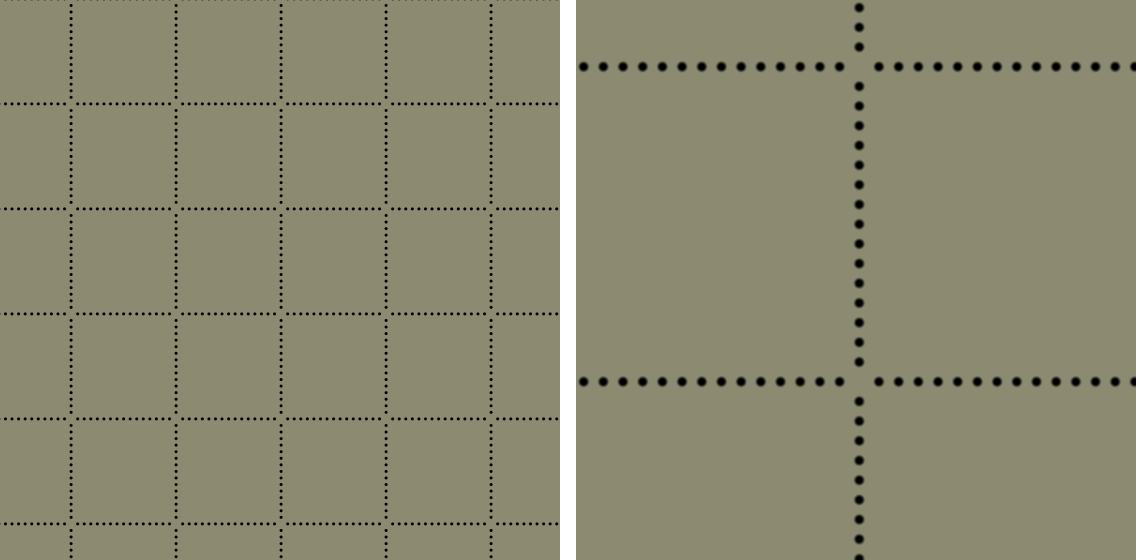
Left, the full canvas; right, a detail of the centre.
A Shadertoy shader for this pattern:

```glsl
const vec3 OLIVE = vec3(0.549, 0.546, 0.449);
const vec3 INK = vec3(0.0);

const float CELL_SIZE = 0.1875;                       // 5 1/3 cells per canvas
const float DOTS_PER_CELL = 16.0;
const vec2 GRID_ORIGIN = vec2(65.0, 33.0) / 512.0;    // one line crossing
const float DOT_RADIUS = 0.00264;
const float DOT_SOFTNESS = 0.00127;

// 1 where a lattice index lies on a grid line, otherwise 0
vec2 onGridLine(vec2 index, float period) {
    return 1.0 - step(0.5, mod(index + 0.25, period) - 0.25);
}

// Soft round dot of the given radius
float softDot(vec2 offset, float radius, float softness) {
    return 1.0 - smoothstep(radius - softness, radius + softness, length(offset));
}

// Dotted square grid, left open where two lines cross
float dottedGrid(vec2 p, float cellSize, float dotsPerCell, float radius, float softness) {
    float pitch = cellSize / dotsPerCell;
    vec2 index = floor(p / pitch + 0.5);
    vec2 line = onGridLine(index, dotsPerCell);
    float singleLine = abs(line.x - line.y);
    return singleLine * softDot(p - index * pitch, radius, softness);
}

void mainImage(out vec4 fragColor, in vec2 fragCoord) {
    vec2 uv = fragCoord / iResolution.y;
    float softness = max(DOT_SOFTNESS, 0.5 / iResolution.y);
    float ink = dottedGrid(uv - GRID_ORIGIN, CELL_SIZE, DOTS_PER_CELL, DOT_RADIUS, softness);
    fragColor = vec4(mix(OLIVE, INK, ink), 1.0);
}
```
